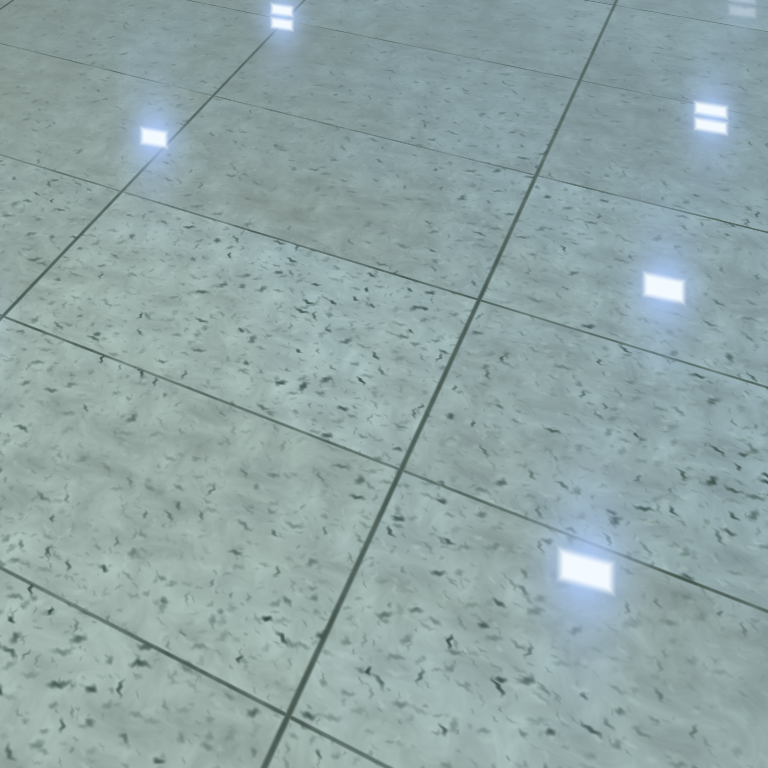
Give the GLSL for this texture, as a three.js fragment shader.

```glsl
varying vec2 vUv;

vec2 hash2(vec2 p) {
  vec3 q = fract(p.xyx * vec3(0.1031, 0.1030, 0.0973));
  q += dot(q, q.yzx + 33.33);
  return fract((q.xx + q.yz) * q.zy);
}

// Layered, warped sines, about -1 to 1
float clouds(vec2 p) {
  float sum = 0.0, amp = 0.6;
  for (int i = 0; i < 5; i++) {
    p = mat2(0.8, 0.6, -0.6, 0.8) * p * 1.7 + 1.3;
    p += 0.6 * sin(p.yx);
    sum += amp * sin(p.x) * sin(p.y);
    amp *= 0.65;
  }
  return sum;
}

// Cellular field of bent slivers, one at most per cell
float flecks(vec2 p, float cover) {
  float ink = 0.0;
  for (int j = -1; j <= 1; j++) {
    for (int i = -1; i <= 1; i++) {
      vec2 id = floor(p) + vec2(float(i), float(j));
      vec2 spot = hash2(id), kind = hash2(id + 71.0);
      float turn = (kind.x - 0.5) * 3.1;
      vec2 d = p - id - spot;
      d = mat2(cos(turn), -sin(turn), sin(turn), cos(turn)) * d;
      d.y += 0.07 * sin(d.x * 6.0 + kind.y * 40.0) + 0.03 * sin(d.x * 19.0 + spot.x * 9.0);
      vec2 size = vec2(0.22 + 0.35 * spot.y, 0.12 + 0.14 * kind.x);
      float sliver = 1.0 - smoothstep(0.1, 1.0, length(d / size));
      ink = max(ink, sliver * step(kind.y, cover) * (0.35 + 0.65 * spot.x));
    }
  }
  return ink;
}

float joint(float x, float halfWidth) {
  float d = abs(fract(x + 0.5) - 0.5);
  return 1.0 - smoothstep(halfWidth * 0.3, halfWidth * 1.7, d);
}

void main() {
  // Floor plane in perspective: one unit per tile
  vec3 across = vec3(0.6335, -0.3919, -0.25);
  vec3 away = vec3(0.2638, 0.4071, 0.2235);
  vec3 corner = vec3(0.375, 0.0677, 1.0);
  vec3 ray = vec3(vUv, 1.0);
  vec2 ground = vec2(dot(ray, cross(away, corner)), dot(ray, cross(corner, across)))
              / dot(ray, cross(across, away));
  vec2 tile = floor(ground);
  vec2 grain = (ground + tile * vec2(7.3, 5.7)) * vec2(1.0, 0.65);
  float tone = hash2(tile + 19.0).x - 0.5;
  float far = smoothstep(0.5, 1.0, vUv.y);

  // Stone: green grey, bluer to the right and in the distance
  float patches = clouds(grain * 2.2);
  float mottle = clouds(grain * 17.0 + 4.0);
  float blue = smoothstep(0.2, 1.0, vUv.x * 0.65 + vUv.y * 0.45 + 0.15 * patches);
  vec3 color = mix(vec3(0.62, 0.695, 0.67), vec3(0.555, 0.65, 0.675), blue);
  color *= 1.0 + 0.06 * patches + 0.08 * mottle * (1.0 - 0.5 * far) + 0.05 * tone;
  color *= 1.0 - 0.13 * far * (1.0 - 0.6 * vUv.x);

  // Mineral flecks, softer with distance
  float clarity = (1.0 - 0.78 * far) * clamp(0.9 + 0.5 * patches, 0.4, 1.1);
  float pale = flecks(grain * 22.0 + 31.0, 0.75);
  float fine = flecks(grain * 36.0 + 53.0, 0.7);
  float mid = flecks(grain * 23.0, 0.75);
  float dark = flecks(grain * 20.0 + 9.0, 0.38);
  color = mix(color, vec3(0.70, 0.78, 0.76), 0.5 * pale * clarity);
  color = mix(color, vec3(0.43, 0.51, 0.49), 0.5 * fine * clarity);
  color = mix(color, vec3(0.38, 0.46, 0.44), 0.65 * mid * clarity);
  color = mix(color, vec3(0.20, 0.28, 0.26), 0.9 * dark * clarity);

  // Joints: strong along the view, thin and broken across it
  float wear = clouds(ground * 9.0);
  float along = joint(ground.x, 0.0048) * (0.9 - 0.25 * far + 0.1 * wear);
  float crosswise = joint(ground.y, 0.0062) * (0.72 - 0.42 * far + 0.3 * wear);
  color = mix(color, vec3(0.27, 0.34, 0.31), clamp(max(along, crosswise), 0.0, 1.0));

  // Ceiling lamps mirrored in the polish, in two receding rows
  for (int r = 0; r < 2; r++) {
    for (int k = 0; k < 4; k++) {
      float row = float(r), n = float(k);
      vec3 lamp = vec3(0.763, 0.2565, 1.0) + n * vec3(0.3887, 0.5759, 0.332)
                + row * vec3(-1.2193, -0.0943, -0.063);
      vec2 d = (vUv - lamp.xy / lamp.z) * lamp.z;
      float power = n - row > 2.5 ? 0.3 : 1.0;
      float halo = 0.45 * exp(-dot(d / vec2(0.055, 0.12), d / vec2(0.055, 0.12)))
                 + 0.5 * exp(-dot(d / vec2(0.046, 0.048), d / vec2(0.046, 0.048)));
      color = mix(color, vec3(0.67, 0.79, 0.98), halo * power);

      d.y += 0.27 * d.x / lamp.z;
      vec2 size = vec2(0.034 - 0.008 * row, 0.019 - 0.003 * row);
      if (n - 0.5 * row > 1.7) {
        d.y = abs(d.y) - 0.0175;
        size.y = 0.012;
      }
      vec2 edge = abs(d) - size;
      float panel = 1.0 - smoothstep(-0.007, 0.007, max(edge.x, edge.y));
      color = mix(color, vec3(0.95, 0.98, 1.0), panel * power);
    }
  }

  gl_FragColor = vec4(color, 1.0);
}
```
